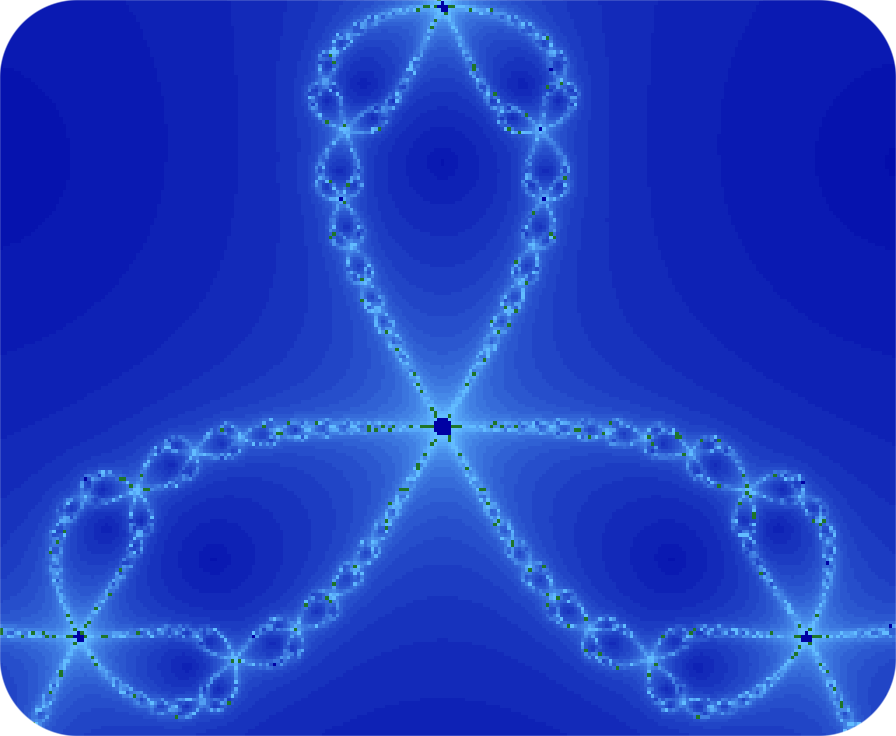
Give the GLSL for this background, as a Shadertoy shader.

```glsl
// Blue mosaic of the Newton fractal for z^3 = i, on a card with rounded corners.

const float CELLS = 256.0;               // mosaic cells across the canvas
const vec2  CENTER = vec2(126.58, 88.4); // fractal origin, in cells
const float CELLS_PER_UNIT = 151.2;      // cells per unit of the complex plane
const float CORNER_RADIUS = 0.087;       // in canvas widths
const int   MAX_STEPS = 24;
const float TOLERANCE = 0.001;           // step length that counts as converged
const float POLE_RADIUS = 0.018;         // iterates this near zero are poles
const float RAMP_STEPS = 17.0;           // steps that reach the light colour
const float RAMP_POWER = 1.2;

const vec3 DEEP_BLUE  = vec3(0.00, 0.03, 0.66);
const vec3 LIGHT_BLUE = vec3(0.32, 0.62, 0.95);
const vec3 POLE_BLUE  = vec3(0.00, 0.00, 0.64);
const vec3 SLOW_GREEN = vec3(0.12, 0.46, 0.16);
const vec3 PAPER      = vec3(1.0);

// One Newton step: 2z/3 + i/(3z^2)
vec2 newton(vec2 z) {
    vec2 square = vec2(z.x * z.x - z.y * z.y, 2.0 * z.x * z.y);
    vec2 iOverSquare = square.yx / dot(square, square);
    return (2.0 * z + iOverSquare) / 3.0;
}

// Colour by the number of steps needed to settle on a root
vec3 fractalColor(vec2 z) {
    int steps = 0;
    for (int k = 0; k < MAX_STEPS; k++) {
        if (dot(z, z) < POLE_RADIUS * POLE_RADIUS) return POLE_BLUE;
        vec2 next = newton(z);
        if (distance(next, z) < TOLERANCE) break;
        z = next;
        steps++;
    }
    if (steps == MAX_STEPS) return SLOW_GREEN;
    float ramp = pow(float(steps) / RAMP_STEPS, RAMP_POWER);
    return mix(DEEP_BLUE, LIGHT_BLUE, min(ramp, 1.2));
}

float roundedBox(vec2 p, vec2 halfSize, float radius) {
    vec2 q = abs(p) - halfSize + radius;
    return length(max(q, 0.0)) + min(max(q.x, q.y), 0.0) - radius;
}

void mainImage(out vec4 fragColor, in vec2 fragCoord) {
    vec2 uv = fragCoord / iResolution.x;
    vec2 halfSize = 0.5 * iResolution.xy / iResolution.x;

    // Mosaic: one sample at the middle of each cell
    vec2 cell = floor(uv * CELLS) + 0.5;
    vec3 color = fractalColor((cell - CENTER) / CELLS_PER_UNIT);

    // Rounded card edge
    float pixel = 1.0 / iResolution.x;
    float edge = roundedBox(uv - halfSize, halfSize, CORNER_RADIUS);
    color = mix(color, PAPER, smoothstep(-pixel, pixel, edge));

    fragColor = vec4(clamp(color, 0.0, 1.0), 1.0);
}
```
